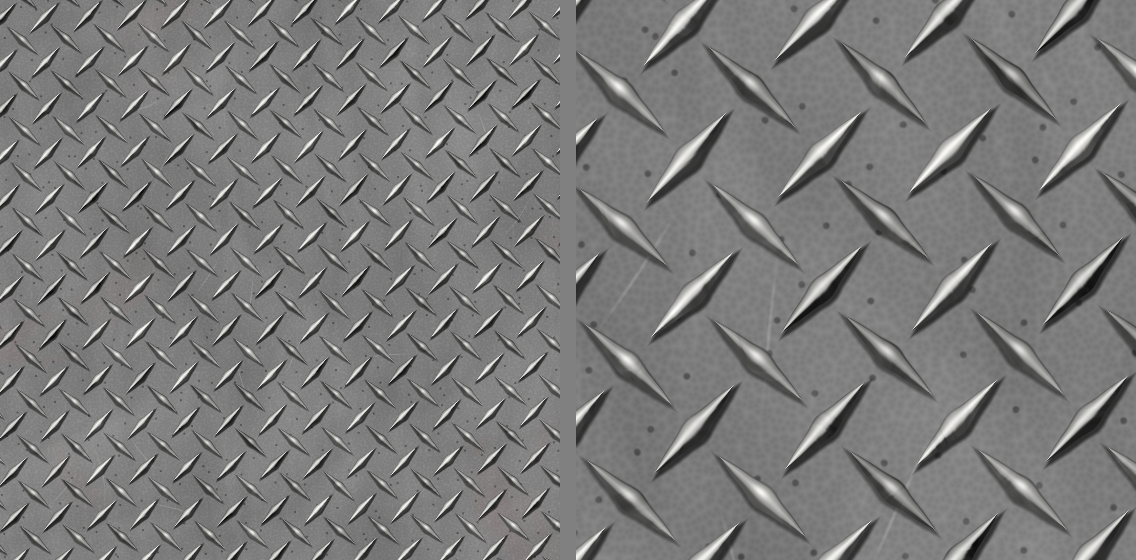
Left, the full canvas; right, a detail of the centre.
A Shadertoy shader for this texture:

```glsl
// Worn steel tread plate: a slightly skewed lattice of raised lozenges, leaning
// right on the lattice points and left between them, lit from the upper left.
// Layered sines give the stains, cellular noise the grain and pits.

vec2 hash2(vec2 p) {
    vec3 q = fract(p.xyx * vec3(0.1031, 0.1030, 0.0973));
    q += dot(q, q.yzx + 33.33);
    return fract((q.xx + q.yz) * q.zy);
}

// Distance to the nearest scattered point
float cellular(vec2 p) {
    vec2 cell = floor(p);
    float nearest = 2.0;
    for (int y = -1; y <= 1; y++)
    for (int x = -1; x <= 1; x++) {
        vec2 corner = cell + vec2(x, y);
        nearest = min(nearest, length(corner + hash2(corner) - p));
    }
    return nearest;
}

// Layered, warped sines, about -1 to 1
float stains(vec2 p) {
    float sum = 0.0, weight = 0.55;
    for (int i = 0; i < 5; i++) {
        p = mat2(0.8, 0.6, -0.6, 0.8) * p * 1.6 + sin(p.yx * 1.2) + 1.7;
        sum += weight * sin(p.x) * sin(p.y);
        weight *= 0.68;
    }
    return sum;
}

// Signed gap to a pointed lens with a swollen middle; q = (along, across)
float lozenge(vec2 q, out float halfWidth) {
    float s = q.x / 0.035;
    halfWidth = 0.0052 * (1.0 - s * s) + 0.0021 * exp(-18.0 * s * s);
    return abs(q.y) - halfWidth;
}

vec3 plate(vec2 p) {
    float broad = stains(p * 6.0 + 2.0);
    float smear = stains(p * vec2(26.0, 7.0));
    float grain = cellular(p * 230.0) - 0.45;
    float tone = 0.503 + 0.042 * broad + 0.022 * smear + 0.06 * grain;
    // Pits
    float pit = cellular(p * 24.0 + 7.0);
    tone -= 0.16 * (1.0 - smoothstep(0.025, 0.07, pit));
    // Fine scratches
    for (float i = 0.0; i < 14.0; i++) {
        vec2 start = hash2(vec2(i, 3.7));
        float angle = 6.28 * hash2(vec2(i, 9.1)).x;
        vec2 dir = vec2(cos(angle), sin(angle)), d = p - start;
        float along = dot(d, dir);
        float across = abs(dot(d, vec2(-dir.y, dir.x)) + 6.0 * along * along * (start.x - 0.5));
        tone += 0.07 * (1.0 - smoothstep(0.0003, 0.0016, across))
                     * (1.0 - smoothstep(0.01, 0.05, abs(along)));
    }
    // Faint rust blush
    float rust = smoothstep(0.35, 0.9, stains(p * 4.0 + 11.0));
    return vec3(tone) + rust * vec3(0.018, -0.008, -0.010);
}

void mainImage(out vec4 fragColor, in vec2 fragCoord) {
    vec2 p = fragCoord / iResolution.xy;
    float soft = 0.8 / iResolution.y;
    vec3 col = plate(p);

    mat2 lattice = mat2(0.0777, 0.0022, -0.0021, 0.0811);
    vec2 grid = inverse(lattice) * (p - vec2(0.400, 0.573));

    for (int lean = 0; lean < 2; lean++) {
        bool rising = lean == 0;
        vec2 cell = grid - 0.5 * float(lean);
        vec2 id = floor(cell + 0.5);
        vec2 rnd = hash2(id + 40.0 + 71.0 * float(lean));
        vec2 d = lattice * (cell - id) + 0.0016 * (rnd - 0.5);

        // Axes of the lozenge
        float angle = (rising ? 0.82 : -0.74) + 0.05 * (rnd.x - 0.5);
        vec2 dir = vec2(cos(angle), sin(angle));
        vec2 q = vec2(dot(d, dir), dot(d, vec2(-dir.y, dir.x)));

        // Cast shadow and soft rim
        float w;
        float shade = lozenge(q + vec2(0.0, rising ? 0.0022 : 0.0012), w);
        col *= 1.0 - (rising ? 0.62 : 0.42) * (1.0 - smoothstep(-0.0005, 0.0026, shade));

        // Two facets meeting at a ridge, with a streak of light on the upper one
        float gap = lozenge(q, w);
        float u = q.y / max(w, 0.0005);
        float wear = stains(p * 50.0 + rnd * 9.0);
        float facet = smoothstep(-0.5, -0.15, u + 0.15 * wear);
        float streak = exp(-7.0 * (u - 0.2) * (u - 0.2));
        float bump = exp(-pow((q.x + 0.003) / 0.006, 2.0));
        float tone = rising
            ? mix(0.14 + 0.10 * rnd.y, 0.58 + 0.34 * streak, facet)
            : mix(0.27, 0.47 + 0.16 * streak, facet) + 0.26 * bump * streak;
        tone += 0.07 * wear + 0.10 * (rnd.y - 0.5);
        // Dark outline along the upper edge
        tone -= 0.20 * smoothstep(0.72, 1.0, u);
        vec3 steel = tone * vec3(1.0, 0.998, 0.985);
        col = mix(col, steel, 1.0 - smoothstep(-soft, soft, gap));
    }
    fragColor = vec4(clamp(col, 0.0, 1.0), 1.0);
}
```
